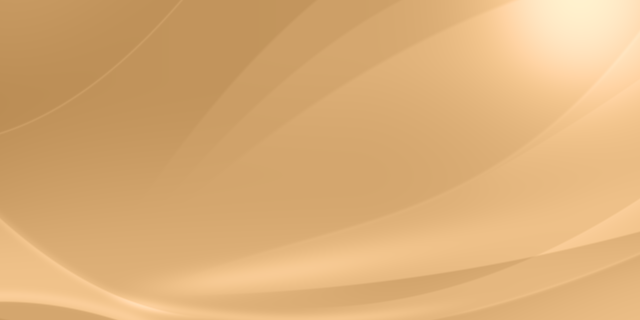
Write a Shadertoy shader that draws this background.

```glsl
// Warm golden backdrop of overlapping translucent sheets, soft beams and a corner glow.

// Space: x runs 0..2, y runs 0..1 from the lower left.
const vec3 TINT = vec3(0.0, -0.18, -0.40);   // channel offsets from the tone
const vec3 HIGHLIGHT = vec3(0.0, 0.02, 0.10);
const float TOP_TONE = 0.765;
const float BASE_TONE = 0.87;
const vec2 GLOW_CENTRE = vec2(1.80, 1.03);
const float GLOW_GAIN = 0.19;
const float RIM_WIDTH = 0.006;
const float EDGE_SOFT = 0.004;

// Signed distance above a curve through a, b, c; twist adds a cubic term.
float curve(vec2 p, vec2 a, vec2 b, vec2 c, float twist) {
    float s = (b.y - a.y) / (b.x - a.x);
    float bend = ((c.y - b.y) / (c.x - b.x) - s) / (c.x - a.x);
    float u = p.x - a.x, v = p.x - b.x, w = p.x - c.x;
    float y = a.y + s * u + bend * u * v + twist * u * v * w;
    float slope = s + bend * (u + v) + twist * (u * v + v * w + u * w);
    return (p.y - y) / sqrt(1.0 + slope * slope);
}

float side(float d, float soft) {
    float s = max(soft, 1.0 / iResolution.y);
    return smoothstep(-s, s, d);
}

float ridge(float d, float width) {
    d /= width;
    return exp(-d * d);
}

// Shade on the positive side of an edge, fading away from it.
float fold(float d, float reach) {
    return side(d, EDGE_SOFT) * exp(-max(d, 0.0) / reach);
}

// Large sheets fanning out from the top.
float upperSheets(vec2 p) {
    float corner = curve(p, vec2(0.0, 0.583), vec2(0.3125, 0.753), vec2(0.568, 1.0), 0.0);
    float first = -curve(p, vec2(0.443, 0.375), vec2(0.703, 0.714), vec2(0.99, 1.0), 0.0);
    float second = -curve(p, vec2(0.625, 0.492), vec2(0.885, 0.745), vec2(1.255, 1.0), 0.0);
    float third = -curve(p, vec2(0.651, 0.427), vec2(1.042, 0.714), vec2(1.615, 1.0), 0.0);
    float lift = 0.04 * side(first, 0.006) + 0.03 * side(second, 0.006) + 0.04 * side(third, 0.008);
    float tone = lift * smoothstep(0.3, 0.85, p.y);
    tone += 0.06 * smoothstep(0.0, 0.5, corner) - 0.01 * side(corner, EDGE_SOFT);
    return tone + 0.045 * ridge(corner, RIM_WIDTH * 0.6);
}

// Long sweep on the right, with the beam under it.
float sweep(vec2 p) {
    float edge = -curve(p, vec2(0.651, 0.154), vec2(1.302, 0.357), vec2(2.0, 0.896), 0.3);
    float inner = -curve(p, vec2(1.51, 0.448), vec2(1.823, 0.635), vec2(2.0, 0.753), 0.0);
    float beam = curve(p, vec2(0.39, 0.089), vec2(0.911, 0.154), vec2(2.0, 0.388), 0.0);
    float shown = smoothstep(0.45, 1.1, p.x);
    float tone = shown * (0.025 * side(edge, 0.012) + 0.02 * ridge(edge, RIM_WIDTH));
    tone += 0.018 * fold(inner, 0.08) * smoothstep(1.4, 1.65, p.x);
    float gain = mix(0.09, 0.02, smoothstep(0.7, 1.8, p.x)) * smoothstep(0.3, 0.7, p.x);
    return tone + gain * ridge(beam, 0.035 + 0.02 * p.x);
}

// Crossing bands along the lower right.
float lowerBands(vec2 p) {
    float shadow = -curve(p, vec2(0.469, 0.0755), vec2(1.146, 0.1146), vec2(2.0, 0.276), 0.0);
    float crossing = -curve(p, vec2(0.781, 0.047), vec2(1.5625, 0.154), vec2(2.0, 0.38), 0.0);
    float last = -curve(p, vec2(1.354, 0.0), vec2(1.667, 0.083), vec2(2.0, 0.206), 0.0);
    float tone = -0.085 * fold(shadow, 0.16) * smoothstep(0.45, 1.4, p.x);
    tone += 0.05 * fold(crossing, 0.10) * smoothstep(0.85, 1.3, p.x);
    tone -= 0.045 * fold(last, 0.12);
    return tone + 0.03 * ridge(last, RIM_WIDTH) * smoothstep(1.35, 1.5, p.x);
}

// Bright ribbon from the left edge, running along the bottom.
float ribbon(vec2 p) {
    float top = -curve(p, vec2(0.0, 0.318), vec2(0.26, 0.128), vec2(0.625, 0.0104), 0.0);
    float base = curve(p, vec2(0.417, 0.057), vec2(0.781, 0.005), vec2(1.354, 0.036), 0.0);
    float foot = -curve(p, vec2(0.0, 0.057), vec2(0.156, 0.047), vec2(0.365, 0.0), 0.0);
    float left = 1.0 - smoothstep(0.4, 0.7, p.x);
    float tone = left * (0.07 * side(top, EDGE_SOFT) + 0.04 * ridge(top, 0.015));
    tone += 0.08 * ridge(base, 0.02) * smoothstep(0.3, 0.5, p.x) * (1.0 - smoothstep(1.0, 1.6, p.x));
    tone += left * (0.04 * ridge(foot + 0.02, 0.02) - 0.11 * side(foot, EDGE_SOFT));
    return tone;
}

void mainImage(out vec4 fragColor, in vec2 fragCoord) {
    vec2 p = fragCoord / iResolution.xy * vec2(2.0, 1.0);

    // Broad light
    float tone = mix(BASE_TONE, TOP_TONE, smoothstep(0.1, 0.75, p.y));
    tone -= 0.03 * exp(-3.0 * p.x) * smoothstep(0.1, 0.4, p.y);
    tone += 0.05 * smoothstep(1.1, 2.0, p.x);
    vec2 toGlow = (p - GLOW_CENTRE) * vec2(1.3, 1.2);
    tone += GLOW_GAIN * exp(-7.0 * dot(toGlow, toGlow));

    // Layers
    tone += upperSheets(p) + sweep(p) + lowerBands(p) + ribbon(p);

    vec3 color = tone + TINT + HIGHLIGHT * smoothstep(0.94, 1.08, tone);
    fragColor = vec4(clamp(color, 0.0, 1.0), 1.0);
}
```
